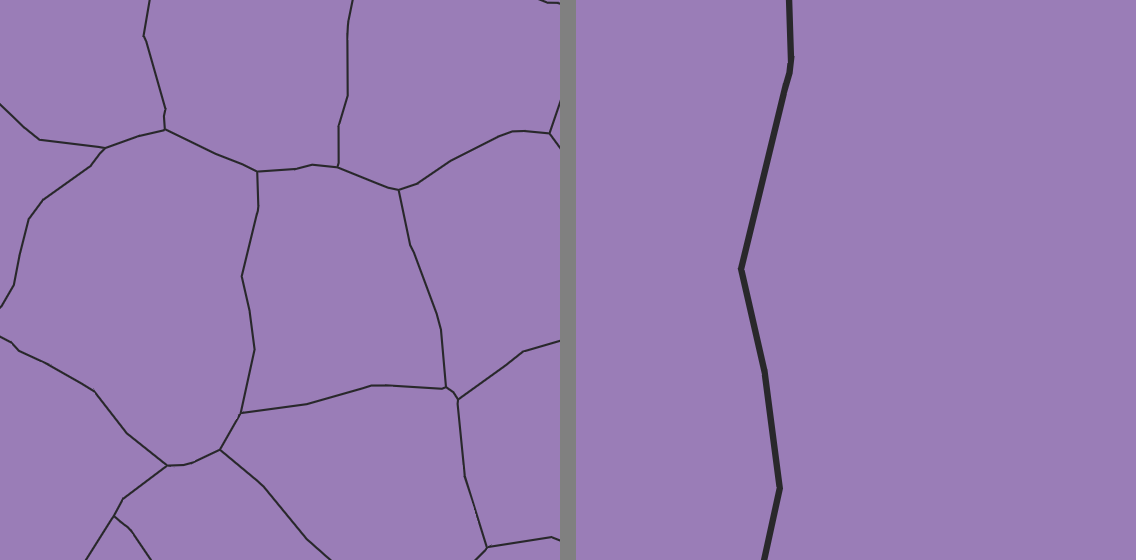
Left, the full canvas; right, a detail of the centre.
Give the GLSL for this pattern, as a WebGL 1 fragment shader.

```glsl
precision highp float;

uniform vec2 u_resolution;

const vec3 FILL_COLOR = vec3(0.602, 0.492, 0.718);
const vec3 LINE_COLOR = vec3(0.160, 0.155, 0.170);
const float LINE_WIDTH = 0.0038;   // fraction of the canvas
const float CELLS_ACROSS = 2.8;
const float JITTER = 0.94;         // 0 = regular grid, 1 = fully scattered
const float BEND_SIZE = 0.17;      // mesh size that sets the segment length
const float BEND_AMOUNT = 0.037;   // how far the mesh corners are displaced
const vec2 SEED_OFFSET = vec2(13.0, 37.0);
const float SKEW = 0.3660254;      // square grid to equilateral triangles

vec2 hash2(vec2 p) {
  vec3 q = fract(p.xyx * vec3(0.1031, 0.1030, 0.0973));
  q += dot(q, q.yzx + 33.33);
  return fract((q.xx + q.yz) * q.zy);
}

vec2 meshOffset(vec2 corner) {
  return BEND_AMOUNT * (2.0 * hash2(corner + 71.0) - 1.0);
}

// Piecewise linear warp on a triangle mesh: straight lines become polylines.
// Also returns the Jacobian, which is constant inside each triangle.
vec2 bend(vec2 p, out mat2 jacobian) {
  vec2 s = p / BEND_SIZE;
  s += SKEW * (s.x + s.y);
  vec2 corner = floor(s);
  vec2 f = s - corner;
  bool lower = f.x > f.y;
  vec2 a = meshOffset(corner);
  vec2 b = meshOffset(corner + (lower ? vec2(1.0, 0.0) : vec2(0.0, 1.0)));
  vec2 c = meshOffset(corner + 1.0);
  vec2 slopeX = lower ? b - a : c - b;
  vec2 slopeY = lower ? c - b : b - a;
  vec2 shared = SKEW * (slopeX + slopeY);
  jacobian = mat2(1.0) + mat2(slopeX + shared, slopeY + shared) / BEND_SIZE;
  return p + a + f.x * slopeX + f.y * slopeY;
}

vec2 cellSeed(vec2 cell) {
  return cell + 0.5 + JITTER * (hash2(cell + SEED_OFFSET) - 0.5);
}

// Distance to the nearest cell border, in canvas units
float borderDistance(vec2 p) {
  mat2 jacobian;
  vec2 q = bend(p, jacobian) * CELLS_ACROSS;

  // Nearest seed
  vec2 home = floor(q);
  vec2 nearestCell = home;
  vec2 toNearest = vec2(0.0);
  float best = 1e3;
  for (int y = -2; y <= 2; y++) {
    for (int x = -2; x <= 2; x++) {
      vec2 cell = home + vec2(float(x), float(y));
      vec2 toSeed = cellSeed(cell) - q;
      float d = dot(toSeed, toSeed);
      if (d < best) {
        best = d;
        nearestCell = cell;
        toNearest = toSeed;
      }
    }
  }

  // Bisectors with the neighbours, with the stretch of the warp undone
  float border = 1e3;
  for (int y = -2; y <= 2; y++) {
    for (int x = -2; x <= 2; x++) {
      if (x == 0 && y == 0) continue;
      vec2 toSeed = cellSeed(nearestCell + vec2(float(x), float(y))) - q;
      vec2 normal = normalize(toSeed - toNearest);
      float d = 0.5 * dot(toNearest + toSeed, normal);
      float stretch = max(length(normal * jacobian), 0.2);
      border = min(border, d / stretch);
    }
  }
  return border / CELLS_ACROSS;
}

void main() {
  float canvas = min(u_resolution.x, u_resolution.y);
  float d = borderDistance(gl_FragCoord.xy / canvas);
  float line = clamp(0.5 + (0.5 * LINE_WIDTH - d) * canvas, 0.0, 1.0);
  gl_FragColor = vec4(mix(FILL_COLOR, LINE_COLOR, line), 1.0);
}
```
